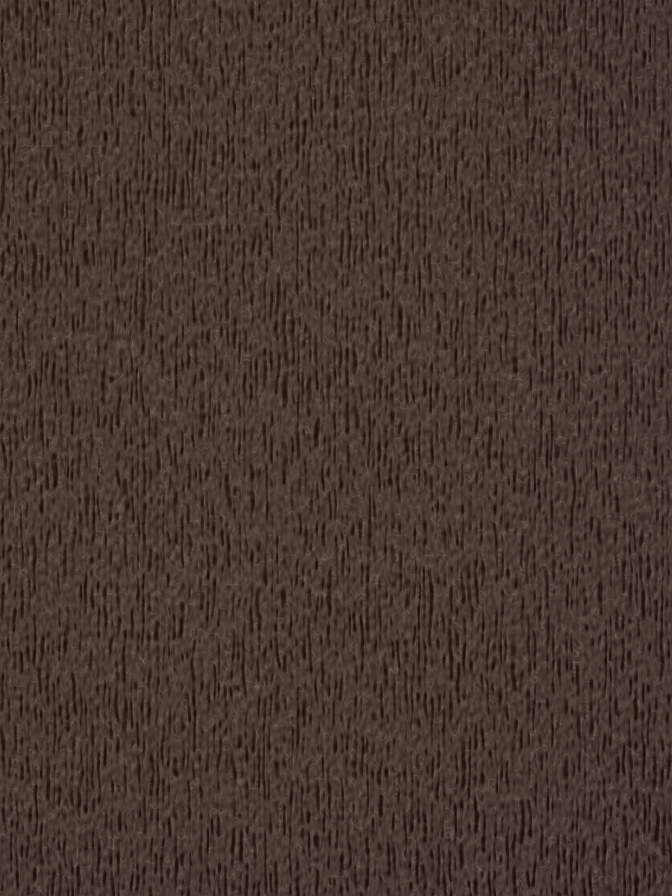
This texture is drawn by a Shadertoy shader. Its source:

```glsl
// Dark brown embossed sheet with fine, broken vertical grooves.
// Unevenly spaced columns carry grooves of varying depth, gated by noise;
// upright grain, broken bright ridges and weak broad shading vary the surface.

const vec3 GROOVE_BROWN = vec3(0.17, 0.10, 0.08);
const vec3 RIM_BROWN = vec3(0.37, 0.30, 0.27);
const vec3 COOL_TINT = vec3(-0.006, -0.001, 0.005);

// Unit gradient with a hashed direction for each lattice cell.
vec2 cellGradient(vec2 cell) {
    vec3 q = fract(cell.xyx * vec3(0.1031, 0.1030, 0.0973));
    q += dot(q, q.yzx + 33.33);
    float angle = 6.2832 * fract((q.x + q.y) * q.z);
    return vec2(cos(angle), sin(angle));
}

float gradientNoise(vec2 p) {
    vec2 cell = floor(p);
    vec2 f = p - cell;
    vec2 fade = f * f * f * (f * (f * 6.0 - 15.0) + 10.0);
    vec2 right = vec2(1.0, 0.0);
    vec2 up = vec2(0.0, 1.0);
    float a = dot(cellGradient(cell), f);
    float b = dot(cellGradient(cell + right), f - right);
    float c = dot(cellGradient(cell + up), f - up);
    float d = dot(cellGradient(cell + 1.0), f - 1.0);
    return mix(mix(a, b, fade.x), mix(c, d, fade.x), fade.y);
}

// One groove per column: x is its darkness, y the light on its right rim.
vec2 grooveColumns(vec2 p, float columns, float bias) {
    float bend = 0.0042 * gradientNoise(p * vec2(38.0, 6.0) + 5.0);
    bend += 0.0034 * gradientNoise(p * vec2(75.0, 18.0) + 41.0);
    float x = (p.x + bend) * columns;
    float id = floor(x);
    float across = x - id;

    // Noise along the column sets the depth and breaks the groove in pieces.
    float longPart = gradientNoise(vec2(id * 7.37 + 3.5, p.y * 31.0));
    float shortPart = gradientNoise(vec2(id * 5.61 + 60.5, p.y * 84.0));
    float depth = smoothstep(-0.28, 0.36, longPart + 0.8 * shortPart + bias);

    float centre = 0.46 + 0.30 * gradientNoise(vec2(id * 3.43, p.y * 40.0 + 9.0));
    float offset = across - centre;
    float halfWidth = mix(0.24, 0.40, depth);
    float dark = 1.0 - smoothstep(0.06, halfWidth, abs(offset));
    float rim = 1.0 - smoothstep(0.0, 0.22, abs(offset - halfWidth));
    return depth * vec2(dark, rim);
}

// Difference of noise towards the light, as on a pebbled surface.
float embossedGrain(vec2 p, vec2 scale, vec2 lightStep) {
    return gradientNoise(p * scale) - gradientNoise((p + lightStep) * scale);
}

// Thin bright line along the zero contour of a noise field.
float curledRidge(vec2 p, float width) {
    return 1.0 - smoothstep(0.0, width, abs(gradientNoise(p)));
}

// Broad light: brightest left of the middle, falling off to the corners.
float broadShade(vec2 p, vec2 centre) {
    vec2 d = (p - centre) * vec2(1.1, 0.9);
    float cloud = gradientNoise(p * 5.0 + 11.0);
    return 0.03 - 0.25 * dot(d, d) + 0.03 * cloud;
}

void mainImage(out vec4 fragColor, in vec2 fragCoord) {
    vec2 p = fragCoord / iResolution.y;

    // Grooves, a little weaker in some patches and towards the top.
    float patchiness = gradientNoise(p * vec2(30.0, 22.0) + 53.0);
    vec2 groove = grooveColumns(p, 140.0, 0.10 * patchiness);
    float strength = mix(0.74, 0.62, p.y);

    // Upright grain and pebbled relief between the grooves.
    float grain = gradientNoise(p * vec2(225.0, 105.0) + 71.0);
    float emboss = embossedGrain(p + 2.3, vec2(160.0, 115.0), vec2(0.0018, -0.0024));

    // Short bright curls where a second noise lets the ridges through.
    float ridge = curledRidge(p * vec2(122.0, 92.0) + 19.0, 0.13);
    float broken = smoothstep(-0.10, 0.25, gradientNoise(p * vec2(85.0, 70.0) + 37.0));

    float tone = 0.645 + broadShade(p, vec2(0.32, 0.52));
    tone += 0.18 * groove.y - strength * groove.x;
    tone += 0.46 * grain + 0.34 * emboss;
    tone += 0.36 * ridge * broken * (1.0 - 0.8 * groove.x);

    // Slightly cooler brown towards the right and the lower edge.
    float coolness = smoothstep(0.4, 0.75, p.x) * 0.6 + smoothstep(0.2, 0.0, p.y) * 0.6;
    vec3 colour = mix(GROOVE_BROWN, RIM_BROWN, clamp(tone, -0.2, 1.3));
    fragColor = vec4(colour + COOL_TINT * coolness, 1.0);
}
```
